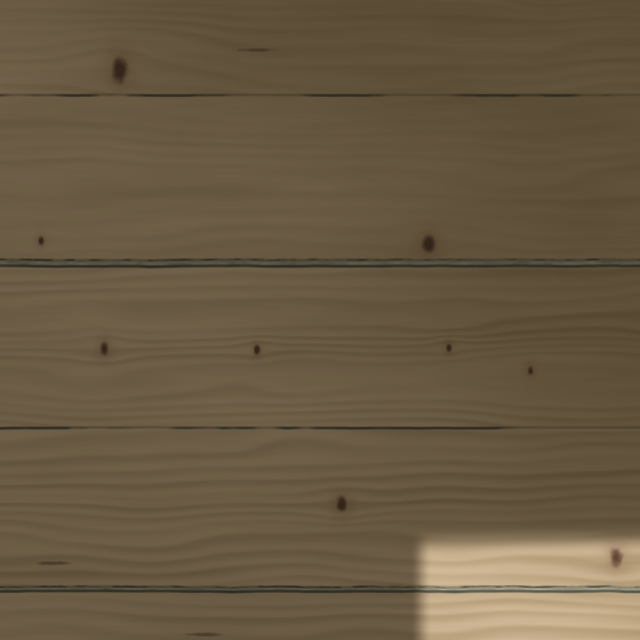
Write a Shadertoy shader that draws this texture.

```glsl
// Dim pine boards running across the canvas, with a soft patch of sunlight.
// Seams come from a spacing formula; each board hashes its own knots, and the
// growth rings are faint wavy bands pushed aside by those knots.

#define SEAM_START 0.0794   // height of the lowest seam
#define BOARD 0.2495        // height of the lowest board
#define BOARD_GROWTH 0.0026 // boards widen slightly upward
#define KNOT_CELLS 4        // possible knots along each board
#define KNOT_CHANCE 0.75
#define RING_CONTRAST 0.50
#define SUN_CORNER vec2(0.657, 0.156)
#define LIGHT_WOOD vec3(0.438, 0.376, 0.284)
#define DARK_WOOD vec3(0.345, 0.287, 0.198)
#define KNOT_COLOR vec3(0.185, 0.125, 0.085)
#define GAP_COLOR vec3(0.155, 0.155, 0.125)
#define FILLER_COLOR vec3(0.340, 0.325, 0.260)

float hash(vec2 p) {
    vec3 q = fract(p.xyx * 0.1031);
    q += dot(q, q.yzx + 33.33);
    return fract((q.x + q.y) * q.z);
}

float noise(vec2 p) {
    vec2 i = floor(p), f = fract(p);
    f = f * f * (3.0 - 2.0 * f);
    return mix(mix(hash(i), hash(i + vec2(1, 0)), f.x),
               mix(hash(i + vec2(0, 1)), hash(i + vec2(1, 1)), f.x), f.y);
}

float fbm(vec2 p) {
    return 0.55 * noise(p) + 0.3 * noise(p * 2.1 + 17.0) + 0.15 * noise(p * 4.3 + 41.0);
}

float seamHeight(float k) {
    return SEAM_START + BOARD * k + BOARD_GROWTH * k * k;
}

// Inverse of seamHeight: whole part is the board, fraction the place in it.
float boardCoord(float y) {
    float root = sqrt(BOARD * BOARD + 4.0 * BOARD_GROWTH * (y - SEAM_START));
    return (root - BOARD) / (2.0 * BOARD_GROWTH);
}

// Returns knot core, surrounding stain and the shift of the rings.
vec3 knots(float x, float v) {
    float board = floor(v);
    vec3 sum = vec3(0.0);
    for (int i = 0; i < KNOT_CELLS; i++) {
        vec2 id = vec2(float(i) + 11.0, board * 7.0 + 53.0);
        if (hash(id) > KNOT_CHANCE) continue;
        float kx = (float(i) + mix(0.1, 0.9, hash(id + 3.7))) / float(KNOT_CELLS);
        float kv = board + mix(0.08, 0.92, hash(id + 9.1));
        vec2 d = vec2(x - kx, (v - kv) * BOARD);
        float big = hash(id + 21.3);
        float size = mix(0.005, 0.015, big * big);
        bool streak = hash(id + 31.9) < 0.3;
        vec2 radius = streak ? vec2(0.028, 0.0032) : size * vec2(0.85, 1.25);
        float r = length(d / radius) + 0.7 * (fbm(d * 70.0 + id * 5.0) - 0.5);
        float core = 1.0 - smoothstep(0.3, 1.35, r);
        sum.x = max(sum.x, core * (streak ? 0.5 : 0.9));
        sum.y += streak ? 0.0 : 0.3 * exp(-0.3 * r * r);
        vec2 reach = d / (vec2(5.5, 3.0) * size);
        sum.z -= streak ? 0.0 : 0.75 * (v - kv) * exp(-dot(reach, reach));
    }
    return sum;
}

// Soft latewood bands, fainter on the upper boards.
float growthRings(float x, float v, float board) {
    float seed = board * 13.0 + 40.0;
    float count = mix(8.0, 15.0, hash(vec2(seed, 5.0)));
    float arch = 0.32 * fbm(vec2(x * 2.0 + seed, v * 1.3 + 20.0));
    float phase = (v + arch) * count + 1.6 * noise(vec2(seed, v * 5.0 + 30.0));
    float f = fract(phase);
    float band = smoothstep(0.1, 0.7, f) * (1.0 - smoothstep(0.7, 1.0, f));
    band *= mix(0.2, 1.0, noise(vec2(x * 3.0 + seed, floor(phase) + 60.0)));
    return band * mix(1.0, 0.5, smoothstep(0.5, 2.0, board));
}

// Even seams are wide and filled between two gaps; odd ones are thin cracks.
vec3 addSeam(vec3 color, vec2 uv, float v, float px) {
    float k = floor(v + 0.5);
    float wear = fbm(vec2(uv.x * 16.0, k * 9.0 + 30.0));
    float chips = fbm(vec2(uv.x * 55.0, uv.y * 150.0));
    float dy = uv.y - seamHeight(k) + 0.0025 * (wear - 0.5);
    float blur = px + 0.0012;
    if (mod(k, 2.0) > 0.5) {
        float crack = 1.0 - smoothstep(0.0004, 0.0010 + blur, abs(dy));
        return mix(color, GAP_COLOR, crack * mix(0.3, 0.9, smoothstep(0.3, 0.65, wear)));
    }
    float halfWidth = 0.0045 + 0.0009 * k;
    float filler = 1.0 - smoothstep(halfWidth - blur, halfWidth + blur, abs(dy));
    color = mix(color, FILLER_COLOR * mix(0.75, 1.2, chips), filler * 0.85);
    float lower = 1.0 - smoothstep(0.0005, 0.0010 + blur, abs(dy + halfWidth * 0.75));
    float upper = 1.0 - smoothstep(0.0003, 0.0008 + blur, abs(dy - halfWidth * 0.8));
    float broken = smoothstep(0.3, 0.7, chips);
    return mix(color, GAP_COLOR, max(lower * mix(0.7, 0.95, wear), upper * mix(0.2, 0.85, broken)));
}

void mainImage(out vec4 fragColor, in vec2 fragCoord) {
    vec2 uv = fragCoord / iResolution.xy;
    float px = 1.0 / iResolution.y;
    float v = boardCoord(uv.y);
    float board = floor(v);

    // Wood: rings, stains, fibres and shade toward the upper right
    vec3 knot = knots(uv.x, v);
    float rings = growthRings(uv.x, v + knot.z, board);
    float mottle = fbm(vec2(uv.x * 2.2, uv.y * 9.0) + board * 19.0 + 50.0) - 0.5;
    float fibre = noise(vec2(uv.x * 14.0, uv.y * 200.0)) - 0.5;
    float shade = 0.65 * smoothstep(0.55, 1.65, uv.x * 1.1 + uv.y * 0.9);
    float tone = 0.06 + RING_CONTRAST * rings + 0.65 * mottle + 0.10 * fibre + shade;
    vec3 color = mix(LIGHT_WOOD, DARK_WOOD, clamp(tone, -0.15, 1.2));
    color = mix(color, KNOT_COLOR * 1.5, clamp(knot.y, 0.0, 0.5));
    color = mix(color, KNOT_COLOR, knot.x);
    color = addSeam(color, uv, v, px);

    // Sunlight with a soft, slightly uneven border
    vec2 edge = SUN_CORNER + vec2(0.0, 0.012 * (uv.x - 0.7));
    float sun = smoothstep(-0.016, 0.018, uv.x - edge.x)
              * smoothstep(-0.018, 0.022, edge.y - uv.y);
    color *= mix(vec3(1.0), vec3(1.90, 1.96, 2.13), sun);

    fragColor = vec4(color, 1.0);
}
```
